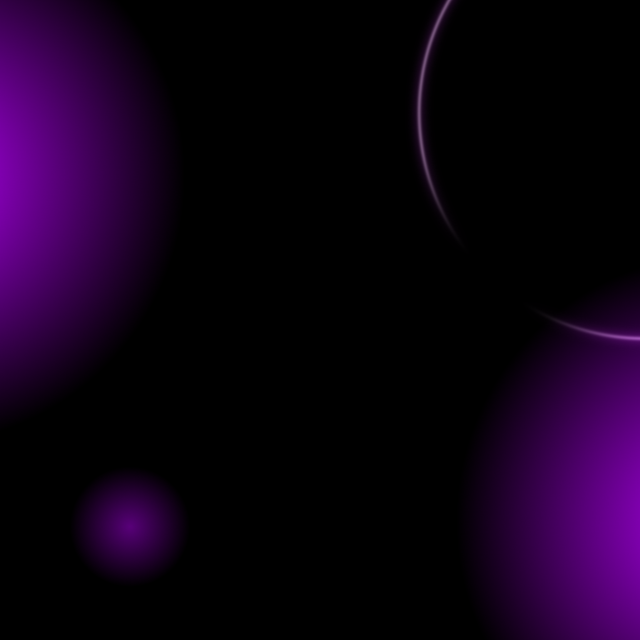
Reproduce this background procedurally as a three.js fragment shader.

```glsl
// Soft violet orbs on black: two large ones cut by the side edges, one small,
// and a thin pale ring at the upper right that fades out toward its lower left.
// Orbs are linear radial falloffs; the ring is a Gaussian line with a halo.
varying vec2 vUv;

// Linear falloff from 1 at the centre to 0 at the radius
float orb(vec2 p, vec2 center, float radius) {
  return clamp(1.0 - length(p - center) / radius, 0.0, 1.0);
}

// Bell-shaped line profile
float bell(float d, float width) {
  return exp(-d * d / (width * width));
}

float hash(vec2 p) {
  return fract(sin(dot(p, vec2(127.1, 311.7))) * 43758.5453);
}

void main() {
  vec2 p = vUv;
  vec3 violet = vec3(0.72, 0.0, 0.99);

  // Large side orbs, centred beyond the canvas, and the small one
  vec3 color = violet * orb(p, vec2(-0.130, 0.724), 0.419);
  color += violet * orb(p, vec2(1.130, 0.186), 0.417);
  color += 0.48 * violet * orb(p, vec2(0.203, 0.177), 0.094);

  // Ring with a gap around its lower-left direction
  vec2 fromRing = p - vec2(1.008, 0.824);
  float edge = length(fromRing) - 0.353;
  float towardGap = dot(normalize(fromRing + 1e-5), vec2(-0.669, -0.743));
  float gapAngle = acos(clamp(towardGap, -1.0, 1.0));
  float visible = smoothstep(0.14, 0.75, gapAngle);
  color += visible * vec3(0.32, 0.29, 0.32) * bell(edge, 0.0032);
  color += visible * vec3(0.12, 0.03, 0.14) * bell(edge, 0.011);

  // Slight dither against banding, only where there is light
  float grain = (hash(floor(p * 512.0)) - 0.5) / 255.0;
  color += grain * step(0.01, color.b);

  gl_FragColor = vec4(clamp(color, 0.0, 1.0), 1.0);
}
```
